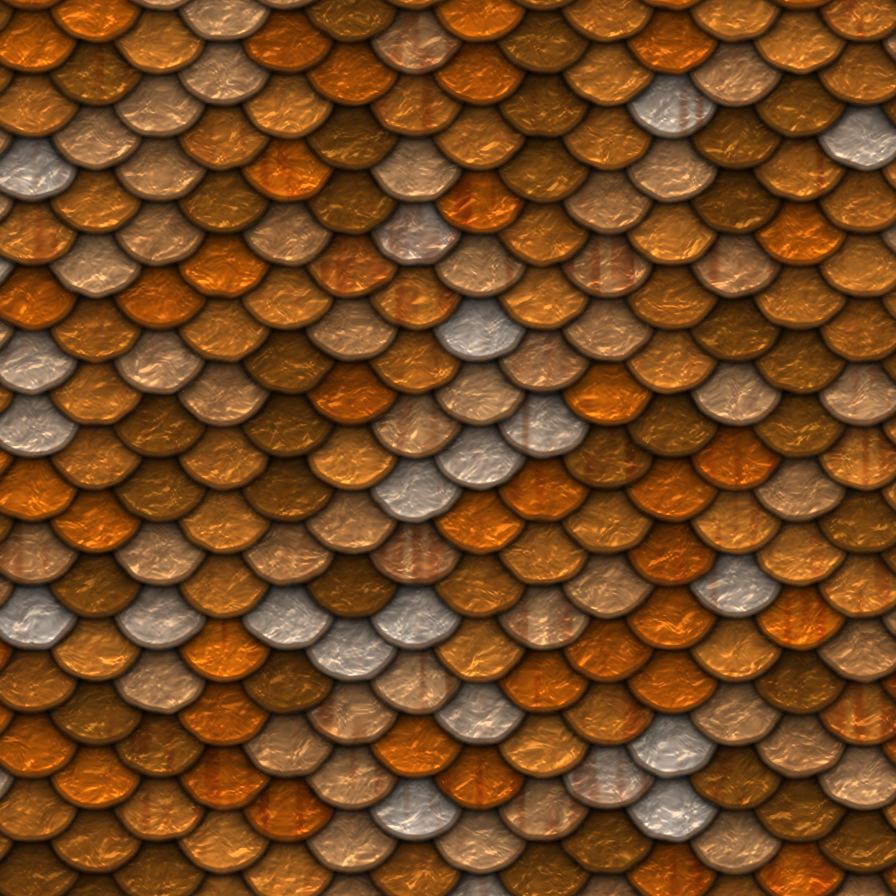
Write a WebGL 2 fragment shader that draws this pattern.

```glsl
#version 300 es
precision highp float;
// Overlapping hammered metal roof scales: 7 across, 28 staggered rows.
// Discs are layered from the lower rows up; each one shades the discs beneath it,
// and a hash per scale picks its metal, brightness and rust streaks.

uniform vec2 u_resolution;
out vec4 fragColor;

float hash(vec2 p) {
    vec3 q = fract(vec3(p.xyx) * 0.1031);
    q += dot(q, q.yzx + 33.33);
    return fract((q.x + q.y) * q.z);
}

float noise(vec2 p) {
    vec2 i = floor(p), f = fract(p);
    f = f * f * (3.0 - 2.0 * f);
    return mix(mix(hash(i), hash(i + vec2(1, 0)), f.x),
               mix(hash(i + vec2(0, 1)), hash(i + vec2(1, 1)), f.x), f.y);
}

float fbm(vec2 p) {
    float sum = 0.0, amp = 0.5;
    for (int i = 0; i < 3; i++) {
        sum += amp * noise(p);
        p = mat2(1.6, 1.2, -1.2, 1.6) * p + 7.3;
        amp *= 0.5;
    }
    return sum;
}

// Crinkled surface height, with the folds bent by a slow warp
float crinkle(vec2 p) {
    vec2 warp = vec2(noise(p * 7.0), noise(p * 7.0 + 19.0));
    return fbm(p * vec2(9.0, 12.0) + 0.8 * warp);
}

// Metal of one scale: mostly bronze, with orange, dark, tan and silver ones
vec3 metalColor(vec2 id) {
    float kind = hash(id + 3.7), tone = hash(id + 41.3);
    vec3 metal = mix(vec3(0.56, 0.31, 0.08), vec3(0.72, 0.43, 0.15), tone);
    if (kind < 0.20) metal = mix(vec3(0.58, 0.27, 0.03), vec3(0.75, 0.37, 0.04), tone);
    else if (kind < 0.33) metal = mix(vec3(0.39, 0.22, 0.05), vec3(0.50, 0.29, 0.07), tone);
    else if (kind > 0.90) metal = mix(vec3(0.64, 0.53, 0.43), vec3(0.64, 0.59, 0.54), tone);
    else if (kind > 0.64) metal = mix(vec3(0.60, 0.40, 0.22), vec3(0.67, 0.50, 0.34), tone);
    return metal;
}

// Shaded scale; q is the offset from its centre (y down), d the edge distance
vec3 shadeScale(vec2 q, float d, vec2 id) {
    vec2 s = q + 20.0 * vec2(hash(id + 11.0), hash(id + 23.0));
    vec3 metal = metalColor(id);

    // Mottling and soft vertical rust streaks
    metal *= 0.86 + 0.32 * fbm(s * 6.0);
    float streak = smoothstep(0.42, 0.9, noise(s * vec2(15.0, 2.2)));
    float rusty = smoothstep(0.5, 1.0, hash(id + 67.0));
    metal = mix(metal, metal * vec3(0.78, 0.55, 0.40), streak * (0.12 + 0.6 * rusty));

    // Hammered relief lit from the upper left, strongest low on the face
    float h = crinkle(s);
    vec2 slope = vec2(crinkle(s + vec2(0.016, 0.0)), crinkle(s + vec2(0.0, 0.016))) - h;
    float relief = clamp(dot(slope, vec2(0.8, 1.35)), -0.16, 0.26);
    float glow = smoothstep(-0.10, 0.26, q.y) * (1.0 - 3.0 * q.x * q.x);
    vec3 face = metal * (mix(0.70, 1.07, glow) + relief * (0.6 + 0.5 * glow));
    face += vec3(0.20, 0.15, 0.08) * smoothstep(0.05, 0.24, relief) * glow;

    // Soft bright lip around the face and a darker rounded rim
    float lip = exp(-pow((d + 0.062) / 0.016, 2.0));
    face *= 1.0 + 0.16 * lip * smoothstep(0.05, 0.3, q.y);
    vec3 rim = mix(metal, vec3(0.50, 0.30, 0.13), 0.35);
    rim *= 0.42 + 0.36 * smoothstep(0.0, -0.030, d) + 0.25 * relief;
    return mix(face, rim, smoothstep(-0.058, -0.036, d));
}

void main() {
    vec2 uv = gl_FragCoord.xy / u_resolution;
    vec2 p = 7.0 * vec2(uv.x, 1.0 - uv.y);
    float aa = max(0.012, 5.0 / min(u_resolution.x, u_resolution.y));
    float nearRow = floor((p.y - 0.184) * 4.0);
    vec3 color = vec3(0.10, 0.05, 0.02);

    // Lower rows first, so that upper rows overlap them
    for (int k = 3; k >= -3; k--) {
        float row = nearRow + float(k);
        float shift = 0.25 + 0.5 * mod(row, 2.0);
        float column = floor(p.x - shift + 0.5);
        vec2 id = vec2(column, row) + 50.0;
        vec2 q = p - vec2(column + shift, 0.184 + 0.25 * row);

        // Cast shadow, slightly below the disc
        float fall = max(length(q - vec2(0.0, 0.012)) - 0.395, 0.0);
        color *= 1.0 - 0.68 * exp(-fall / 0.040);

        // Slightly uneven disc
        float d = length(q) - 0.394 + 0.028 * (noise(q * 8.0 + id * 5.3) - 0.5);
        if (d < aa) {
            color = mix(color, shadeScale(q, d, id), 1.0 - smoothstep(-aa, aa, d));
        }
    }
    fragColor = vec4(clamp(color, 0.0, 1.0), 1.0);
}
```
